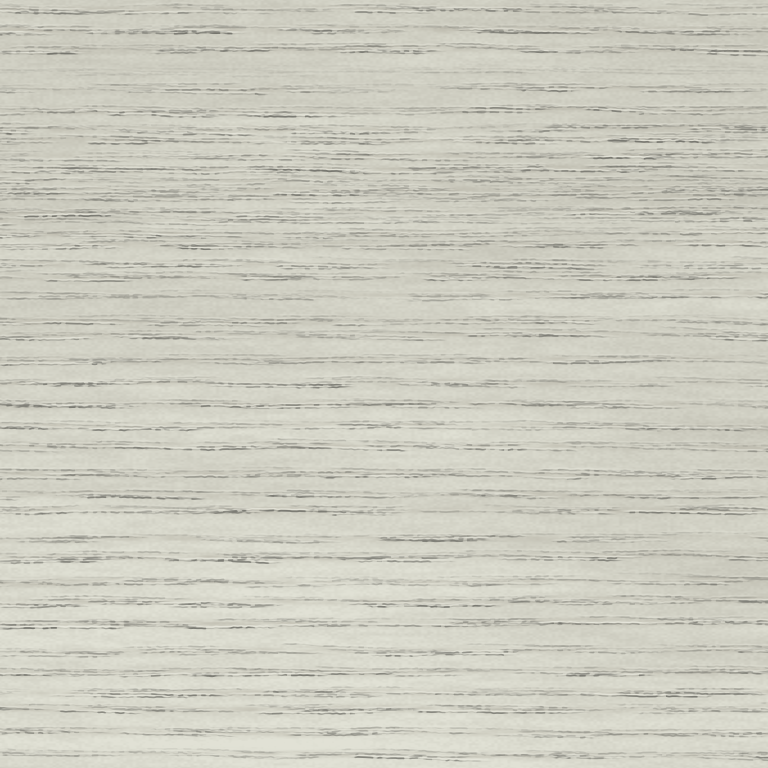
A Shadertoy shader for this texture:

```glsl
// Pale painted ash wood: horizontal rows of fine, broken grey grain lines.

const vec3 PAINT_SHADE = vec3(0.765, 0.760, 0.712);
const vec3 PAINT_LIGHT = vec3(0.882, 0.884, 0.836);
const vec3 RIDGE_COLOR = vec3(0.910, 0.908, 0.868);
const vec3 WARM_SHADE = vec3(0.725, 0.712, 0.660);
const vec3 PORE_COLOR = vec3(0.405, 0.405, 0.380);

const int STRANDS = 6;
const float STRAND_GAP = 0.0020;
const float DASH_CELL = 0.24;

// Integer hash, 0 to 1
float hash(vec2 p) {
    uvec2 q = uvec2(ivec2(floor(p))) * uvec2(1597334673u, 3812015801u);
    uint n = (q.x ^ q.y) * 1597334673u;
    n = (n ^ (n >> 15)) * 2246822519u;
    n ^= n >> 13;
    return float(n >> 8) / 16777216.0;
}

float noise(vec2 p) {
    vec2 i = floor(p), f = fract(p);
    f = f * f * (3.0 - 2.0 * f);
    return mix(mix(hash(i), hash(i + vec2(1, 0)), f.x),
               mix(hash(i + vec2(0, 1)), hash(i + vec2(1, 1)), f.x), f.y);
}

// Row number (x) and rows per canvas height (y); rows crowd near the top third
vec2 growthRows(float y) {
    float t = tanh((y - 0.75) / 0.08);
    return vec2(35.0 * y + 3.0 * t, 35.0 + 37.0 * (1.0 - t * t));
}

float lineCoverage(float dist, float halfWidth, float pixel) {
    return clamp((halfWidth - abs(dist)) / pixel + 0.5, 0.0, 1.0);
}

// One broken strand: dark pore line (x) and raised paint edge (y)
vec2 strand(float x, float h, float seed, float pixel) {
    float u = x / DASH_CELL + 7.0 * hash(vec2(seed, 11.0)) + 20.0;
    vec2 id = vec2(floor(u), seed);
    float along = fract(u);
    float start = 0.30 * hash(id + vec2(100, 0));
    float end = 1.0 - 0.38 * hash(id + vec2(200, 0));
    float taper = smoothstep(start, start + 0.06, along)
                * (1.0 - smoothstep(end - 0.12, end, along));

    // Each dash has its own height, slope and ragged course
    float slope = mix(-0.022, 0.008, hash(id + vec2(300, 0)));
    float course = (hash(id + vec2(400, 0)) - 0.5) * 0.0028
                 + slope * (along - 0.5) * DASH_CELL
                 + (noise(vec2(x * 26.0, seed)) - 0.5) * 0.0016
                 + (noise(vec2(x * 210.0, seed + 50.0)) - 0.5) * 0.0009;
    float d = h - course;

    float pores = mix(0.35, 1.0, smoothstep(0.2, 0.6, noise(vec2(x * 170.0, seed + 90.0))));
    pores *= mix(0.55, 1.0, smoothstep(0.2, 0.5, noise(vec2(x * 45.0, seed + 140.0))));
    float depth = mix(0.45, 1.0, hash(id + vec2(500, 0)));
    float halfWidth = mix(0.0004, 0.0011, taper * pores);
    float ink = lineCoverage(d, halfWidth, pixel) * taper * pores * depth;
    float ridge = lineCoverage(d - 0.0022, 0.0008, pixel) * taper * depth;
    return vec2(ink, ridge);
}

// All strands of the nearest rows: pores (x), ridges (y), warm stain (z)
vec3 grain(vec2 p, float pixel) {
    float bend = (noise(vec2(p.x * 2.2, p.y * 5.0)) - 0.5) * 0.009
               + (noise(vec2(p.x * 8.0, p.y * 14.0 + 30.0)) - 0.5) * 0.003;
    vec2 rows = growthRows(p.y + bend);
    vec3 sum = vec3(0.0);
    for (int r = -1; r <= 1; r++) {
        float row = floor(rows.x) + float(r);
        float center = row + 0.5 + 0.4 * (hash(vec2(row, 3.0)) - 0.5);
        float h = (rows.x - center) / rows.y;
        float faint = step(hash(vec2(row, 5.0)), 0.04);
        float strength = mix(0.8, 1.05, hash(vec2(row, 7.0))) * (1.0 - 0.7 * faint);
        strength *= mix(0.65, 1.1, smoothstep(0.2, 0.6, noise(vec2(p.x * 6.0, row + 60.0))));

        for (int k = 0; k < STRANDS; k++) {
            float seed = row * float(STRANDS) + float(k) + 200.0;
            float offset = (float(k) - 2.0) * STRAND_GAP;
            float weight = strength * mix(0.95, 0.40, float(k) / float(STRANDS - 1));
            vec2 s = strand(p.x, h - offset, seed, pixel) * weight;
            sum.x = 1.0 - (1.0 - sum.x) * (1.0 - s.x);
            sum.y = max(sum.y, s.y);
        }
        float stainDist = (h - 0.001) / 0.0050;
        sum.z = max(sum.z, strength * exp(-stainDist * stainDist));
    }
    return sum;
}

// Smooth paint: slow light falloff, soft streaks and fine tooth
vec3 paint(vec2 p) {
    float light = 0.60 + 0.28 * (1.0 - smoothstep(0.0, 0.35, p.y))
                - 0.20 * smoothstep(0.60, 1.0, p.y) - 0.20 * smoothstep(0.45, 1.0, p.x);
    light += 0.22 * (noise(p * vec2(2.0, 5.0) + 40.0) - 0.5);
    light += 0.36 * (noise(p * vec2(3.0, 38.0)) - 0.5);
    light += 0.26 * (noise(p * vec2(22.0, 190.0)) - 0.5);
    light += 0.30 * (noise(p * vec2(240.0, 420.0)) - 0.5);
    return mix(PAINT_SHADE, PAINT_LIGHT, clamp(light, 0.0, 1.0));
}

void mainImage(out vec4 fragColor, in vec2 fragCoord) {
    vec2 p = fragCoord / iResolution.y;
    float pixel = 1.0 / iResolution.y;
    vec3 g = grain(p, pixel);

    float stain = g.z * (0.08 + 0.50 * noise(p * vec2(40.0, 360.0)));
    vec3 color = mix(paint(p), WARM_SHADE, stain);
    color = mix(color, RIDGE_COLOR, min(0.85 * g.y, 1.0));
    color = mix(color, PORE_COLOR, min(0.85 * g.x, 1.0));
    fragColor = vec4(color, 1.0);
}
```
